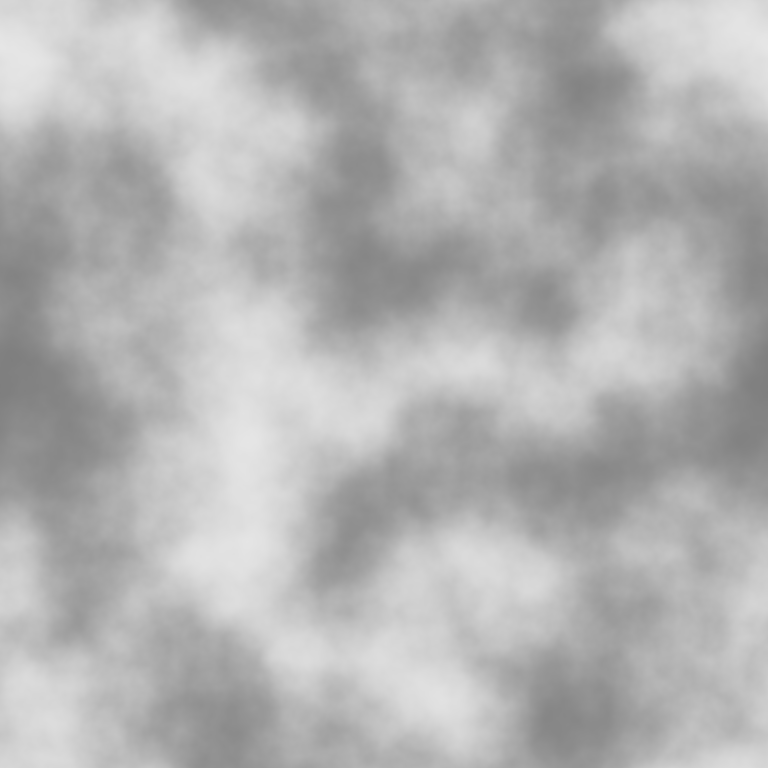
Give the GLSL for this texture, as a WebGL 1 fragment shader.

```glsl
precision highp float;
// Soft grey cloud texture that tiles in both directions.
// Octaves of wrapping gradient noise are summed, then a smooth curve
// compresses the sum into an even spread of greys around a middle tone.

#define BASE_CELLS 4.0    // noise cells across the tile in the first octave
#define OCTAVES 6
#define GAIN 0.455        // amplitude ratio between octaves
#define CONTRAST 1.65     // steepness of the tone curve
#define MID_GREY 0.702
#define GREY_RANGE 0.267  // largest distance from the middle grey
#define SEED 17.0

uniform vec2 u_resolution;

const float TAU = 6.2831853;

float hash(vec2 p) {
  vec3 q = fract(p.xyx * 0.1031);
  q += dot(q, q.yzx + 33.33);
  return fract((q.x + q.y) * q.z);
}

// Unit gradient of a lattice corner, repeating every `period` cells.
vec2 gradient(vec2 corner, float period, float seed) {
  float angle = TAU * hash(mod(corner, period) + seed);
  return vec2(cos(angle), sin(angle));
}

float gradientNoise(vec2 p, float period, float seed) {
  vec2 cell = floor(p);
  vec2 f = p - cell;
  vec2 blend = f * f * f * (f * (f * 6.0 - 15.0) + 10.0);
  vec2 right = vec2(1.0, 0.0);
  vec2 up = vec2(0.0, 1.0);
  float a = dot(gradient(cell, period, seed), f);
  float b = dot(gradient(cell + right, period, seed), f - right);
  float c = dot(gradient(cell + up, period, seed), f - up);
  float d = dot(gradient(cell + 1.0, period, seed), f - 1.0);
  return mix(mix(a, b, blend.x), mix(c, d, blend.x), blend.y);
}

// Each octave is shifted so that the lattices do not line up.
float clouds(vec2 uv) {
  float sum = 0.0;
  float amplitude = 1.0;
  float period = BASE_CELLS;
  for (int i = 0; i < OCTAVES; i++) {
    float octave = float(i);
    vec2 shift = vec2(0.37, 0.71) * (octave + 1.0);
    sum += amplitude * gradientNoise(uv * period + shift, period, SEED + 71.0 * octave);
    amplitude *= GAIN;
    period *= 2.0;
  }
  return sum;
}

void main() {
  vec2 uv = gl_FragCoord.xy / u_resolution;
  float density = CONTRAST * clouds(uv);
  float tone = density / sqrt(1.0 + density * density);
  gl_FragColor = vec4(vec3(MID_GREY + GREY_RANGE * tone), 1.0);
}
```
